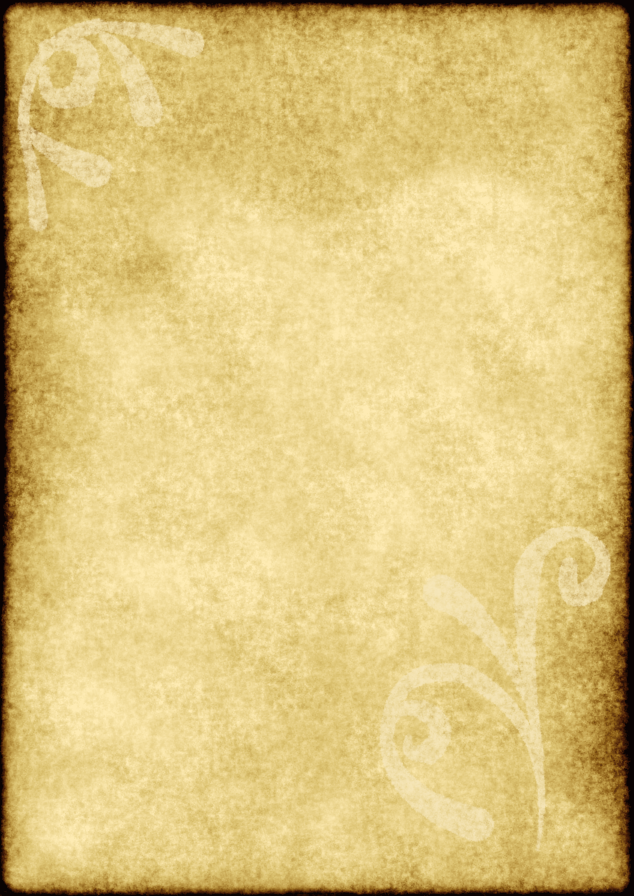
Write a WebGL 2 fragment shader that draws this texture.

```glsl
#version 300 es
precision highp float;
// Aged parchment with burnt edges and two pale scroll ornaments.
// An "age" value (0 pale .. 5 charred) sums mottling, stains and edge burn,
// then a colour ramp tints it; tapered Bezier strokes form the scrolls.
uniform vec2 u_resolution;
out vec4 fragColor;

float hash(vec2 p) {
  vec3 q = fract(vec3(p.xyx) * 0.1031);
  q += dot(q, q.yzx + 33.33);
  return fract((q.x + q.y) * q.z);
}

float valueNoise(vec2 p) {
  vec2 i = floor(p), f = fract(p);
  f = f * f * (3.0 - 2.0 * f);
  return mix(mix(hash(i), hash(i + vec2(1, 0)), f.x),
             mix(hash(i + vec2(0, 1)), hash(i + vec2(1, 1)), f.x), f.y);
}

// Layered noise centred on zero
float fbm(vec2 p, int octaves, float gain) {
  float sum = 0.0, amp = 0.5;
  for (int i = 0; i < octaves; i++) {
    sum += amp * (valueNoise(p) - 0.5);
    p = mat2(1.6, 1.2, -1.2, 1.6) * p + 17.3;
    amp *= gain;
  }
  return sum;
}

// Crossed threads, stretched along each axis
float weave(vec2 p) {
  return valueNoise(p * vec2(80.0, 300.0)) + valueNoise(p * vec2(300.0, 80.0) + 9.0) - 1.0;
}

float roundBox(vec2 p, vec2 halfSize, float radius) {
  vec2 q = abs(p) - halfSize + radius;
  return length(max(q, 0.0)) + min(max(q.x, q.y), 0.0) - radius;
}

float stain(vec2 p, vec2 centre, vec2 size) {
  vec2 q = (p - centre) / size;
  return exp(-dot(q, q));
}

// Quadratic Bezier stroke whose half-width runs from w0 to w1
float stroke(vec2 p, vec2 a, vec2 b, vec2 c, float w0, float w1) {
  const int STEPS = 12;
  float d = 1.0;
  vec2 start = a;
  for (int i = 1; i <= STEPS; i++) {
    float t = float(i) / float(STEPS);
    vec2 end = mix(mix(a, b, t), mix(b, c, t), t), seg = end - start;
    float h = clamp(dot(p - start, seg) / dot(seg, seg), 0.0, 1.0);
    float along = t + (h - 1.0) / float(STEPS);
    d = min(d, length(p - start - seg * h) - mix(w0, w1, along));
    start = end;
  }
  return d;
}

float lowerScroll(vec2 p) {
  // Stem and outer curl
  float d = stroke(p, vec2(0.600, 0.052), vec2(0.625, 0.193), vec2(0.521, 0.247), 0.002, 0.011);
  d = min(d, stroke(p, vec2(0.521, 0.247), vec2(0.436, 0.264), vec2(0.431, 0.177), 0.011, 0.007));
  d = min(d, stroke(p, vec2(0.431, 0.177), vec2(0.436, 0.108), vec2(0.532, 0.080), 0.007, 0.019));
  // Inner spiral
  d = min(d, stroke(p, vec2(0.436, 0.167), vec2(0.428, 0.219), vec2(0.471, 0.208), 0.004, 0.010));
  d = min(d, stroke(p, vec2(0.471, 0.208), vec2(0.508, 0.190), vec2(0.479, 0.160), 0.011, 0.013));
  d = min(d, stroke(p, vec2(0.479, 0.160), vec2(0.450, 0.154), vec2(0.456, 0.177), 0.011, 0.004));
  // Leaf and hooked upper frond
  d = min(d, stroke(p, vec2(0.492, 0.339), vec2(0.548, 0.315), vec2(0.594, 0.206), 0.020, 0.003));
  d = min(d, stroke(p, vec2(0.604, 0.154), vec2(0.580, 0.271), vec2(0.589, 0.362), 0.004, 0.015));
  d = min(d, stroke(p, vec2(0.589, 0.362), vec2(0.605, 0.414), vec2(0.651, 0.404), 0.014, 0.005));
  d = min(d, stroke(p, vec2(0.651, 0.404), vec2(0.690, 0.382), vec2(0.660, 0.342), 0.005, 0.011));
  return min(d, stroke(p, vec2(0.660, 0.342), vec2(0.628, 0.320), vec2(0.635, 0.368), 0.013, 0.010));
}

float upperScroll(vec2 p) {
  float d = stroke(p, vec2(0.026, 0.857), vec2(0.026, 0.961), vec2(0.111, 0.971), 0.006, 0.008);
  // Petals
  d = min(d, stroke(p, vec2(0.111, 0.971), vec2(0.169, 0.967), vec2(0.213, 0.951), 0.005, 0.015));
  d = min(d, stroke(p, vec2(0.115, 0.961), vec2(0.150, 0.935), vec2(0.164, 0.876), 0.005, 0.018));
  d = min(d, stroke(p, vec2(0.026, 0.857), vec2(0.065, 0.824), vec2(0.107, 0.809), 0.006, 0.018));
  d = min(d, stroke(p, vec2(0.026, 0.850), vec2(0.040, 0.805), vec2(0.043, 0.753), 0.005, 0.011));
  // Inner curl
  d = min(d, stroke(p, vec2(0.050, 0.948), vec2(0.117, 0.967), vec2(0.091, 0.896), 0.007, 0.015));
  return min(d, stroke(p, vec2(0.091, 0.896), vec2(0.046, 0.876), vec2(0.050, 0.922), 0.014, 0.005));
}

vec3 parchment(float age) {
  vec3 c = mix(vec3(0.96, 0.88, 0.635), vec3(0.86, 0.76, 0.44), clamp(age, -0.35, 1.0));
  c = mix(c, vec3(0.74, 0.60, 0.27), clamp(age - 1.0, 0.0, 1.0));
  c = mix(c, vec3(0.55, 0.37, 0.09), clamp(age - 2.0, 0.0, 1.0));
  c = mix(c, vec3(0.29, 0.12, 0.03), clamp(age - 3.0, 0.0, 1.0));
  return mix(c, vec3(0.04, 0.01, 0.01), clamp(age - 4.0, 0.0, 1.0));
}

void main() {
  vec2 p = gl_FragCoord.xy / u_resolution.y;
  vec2 halfSize = 0.5 * vec2(u_resolution.x / u_resolution.y, 1.0);
  float mottle = fbm(p * 14.0, 5, 0.75);
  float grain = fbm(p * 170.0, 3, 0.95) + 0.3 * weave(p);
  float age = 0.16 + 1.0 * mottle;

  // Wavy darker band at the top, then local stains
  float tide = 0.775 + 0.032 * cos((p.x - 0.52) * 19.0) + 0.03 * mottle;
  age += 0.65 * smoothstep(-0.01, 0.025, p.y - tide) * smoothstep(0.12, 0.25, p.x);
  age += 0.9 * stain(p, vec2(0.173, 0.697), vec2(0.032)) + 0.65 * stain(p, vec2(0.60, 0.20), vec2(0.13, 0.17));
  age += 1.6 * stain(p, vec2(0.70, 0.20), vec2(0.06, 0.20)) + 1.5 * stain(p, vec2(0.0, 0.50), vec2(0.06, 0.16));
  age += 1.0 * stain(p, vec2(0.06, 0.87), vec2(0.14, 0.11)) + 0.8 * stain(p, vec2(0.03, 0.70), vec2(0.10, 0.08));
  age += 0.45 * stain(p, vec2(0.36, 0.20), vec2(0.12, 0.12)) - 0.2 * stain(p, vec2(0.08, 0.13), vec2(0.12));

  // Charred rim, with grain strongest in patches and older areas
  float inside = max(0.0, -roundBox(p - halfSize, halfSize - 0.001, 0.022) + 0.008 * mottle);
  age += 1.2 * exp(-inside / 0.038) * (1.0 + mottle);
  float patches = smoothstep(0.2, 0.8, valueNoise(p * 22.0 + 5.0));
  age += grain * (0.6 + 0.4 * patches + 0.4 * clamp(age, 0.0, 2.0)) + 4.2 * exp(-inside / 0.0068);
  vec3 colour = parchment(age);

  // Crisp pale print, worn by the grain
  float scroll = min(lowerScroll(p), upperScroll(p)) + 0.0012 * grain;
  float print = (1.0 - smoothstep(-0.0015, 0.0015, scroll)) * clamp(0.62 - 0.5 * grain, 0.25, 0.85);
  fragColor = vec4(mix(colour, vec3(0.96, 0.90, 0.73), print), 1.0);
}
```
